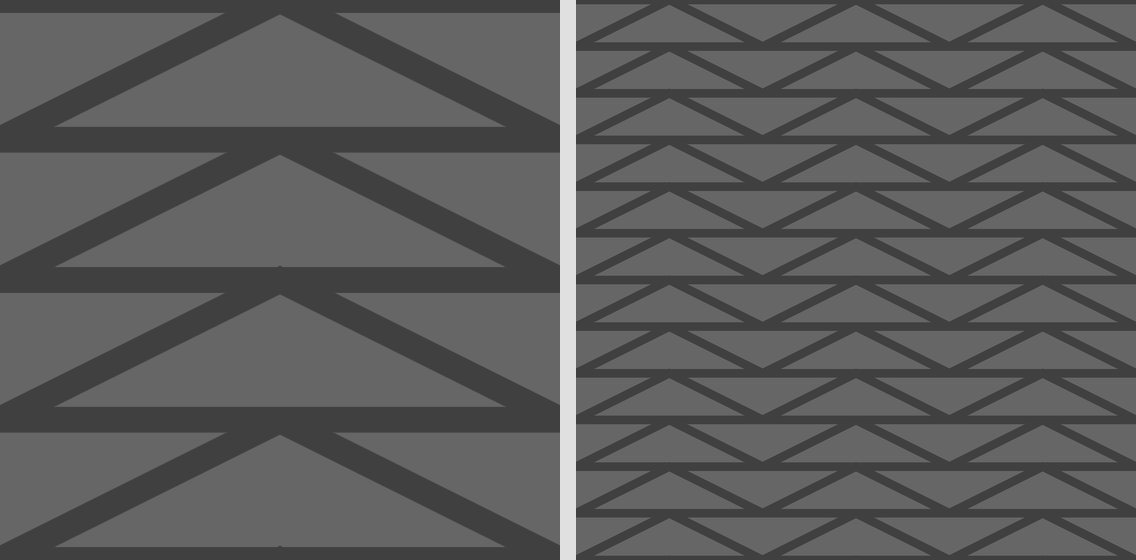
Left, the tile; right, the same tile 3 across and 3 down.
Write a WebGL 1 fragment shader that draws this pattern.

```glsl
precision highp float;
// Four stacked rows of wide grey chevrons separated by horizontal bars.
// Each row is a folded diagonal band; bands and bars are joined as distances,
// and alternate rows are offset by a hair.

uniform vec2 u_resolution;

// Distance to the horizontal bar on the nearest row boundary.
float barDistance(float y) {
  float boundary = floor(y + 0.5);
  float nudge = 0.002 * mod(boundary, 2.0);
  return abs(y - boundary + nudge) - 0.092;
}

// Distance to the chevron band, with x measured from the central fold.
float chevronDistance(float x, float y) {
  float oddRow = mod(floor(y), 2.0);
  float rise = fract(y) - 0.498 * x;
  float offset = abs(rise - 0.002 * oddRow);
  // The peak of an even row pokes slightly into the odd row above it.
  if (oddRow > 0.5) offset = min(offset, abs(rise - 1.0));
  // Convert vertical distance to perpendicular distance.
  return (offset - 0.1028) * 0.895;
}

void main() {
  vec2 uv = gl_FragCoord.xy / u_resolution;

  // Row units: one row is one unit high, counted from the top.
  float x = abs(uv.x - 0.5) * 4.0;
  float y = (1.0 - uv.y) * 4.0;

  float dist = min(barDistance(y), chevronDistance(x, y));
  float pixel = 4.0 / min(u_resolution.x, u_resolution.y);
  float band = clamp(0.5 - dist / pixel, 0.0, 1.0);

  gl_FragColor = vec4(vec3(mix(0.40, 0.25, band)), 1.0);
}
```
